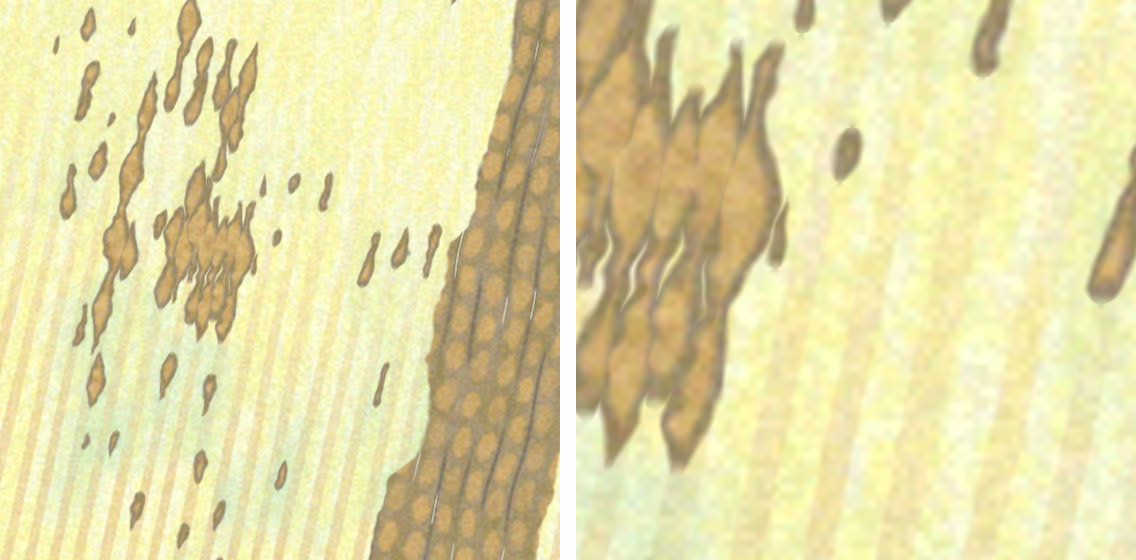
Left: the whole. Right: its middle third, enlarged.
Write a Shadertoy shader that draws this texture.

```glsl
// A pale yellow leaf with slanted veins, brown beaded lesions and a decayed band.
// Everything lives in sheared leaf space: x runs across the veins, y along them.
// Lesions are tapered strands joined by min(); hash noise adds mottling and grain.

float hash(vec2 p) {
    return fract(sin(dot(p, vec2(127.1, 311.7))) * 43758.5453);
}

float noise(vec2 p) {
    vec2 cell = floor(p), f = fract(p);
    f = f * f * (3.0 - 2.0 * f);
    return mix(mix(hash(cell), hash(cell + vec2(1, 0)), f.x),
               mix(hash(cell + vec2(0, 1)), hash(cell + vec2(1, 1)), f.x), f.y);
}

// Approximate signed distance to a tapered strand that swells into beads
float strand(vec2 p, vec2 center, float halfLength, float width, float seed) {
    float along = (p.y - center.y) / halfLength;
    float beads = 0.7 + 0.3 * cos(p.y * 52.0 + seed * 6.28);
    float profile = width * beads * sqrt(max(1.0 - along * along, 0.0));
    return max(abs(p.x - center.x) - profile, (abs(along) - 0.97) * halfLength * 0.5);
}

// Small separate spots, at most one in each cell of a stretched grid
float scatteredSpots(vec2 p) {
    vec2 size = vec2(0.07, 0.125);
    float d = 1.0;
    for (int j = -1; j <= 1; j++)
    for (int i = -1; i <= 1; i++) {
        vec2 id = floor(p / size) + vec2(i, j);
        vec2 jitter = vec2(hash(id + 3.1), hash(id + 8.7));
        vec2 center = (id + 0.2 + 0.6 * jitter) * size;
        float emptyArea = smoothstep(0.25, 0.4, center.x) * smoothstep(0.55, 0.7, center.y);
        float big = hash(id + 15.3);
        if (hash(id + 21.9) < 0.5 - 0.4 * emptyArea && center.x < 0.65)
            d = min(d, strand(p, center, mix(0.012, 0.06, big), mix(0.007, 0.02, big), jitter.x));
    }
    return d;
}

// One long chain, a dense central cluster and a few strands above it
float lesionClusters(vec2 p) {
    float d = strand(p, vec2(0.084, 0.62), 0.26, 0.024, 0.3);
    for (int i = 0; i < 11; i++) {
        float k = float(i), r = hash(vec2(k, 4.0)), q = hash(vec2(k, 9.0));
        bool upper = i > 6;
        vec2 center = upper ? vec2(0.127 + 0.043 * (k - 7.0), 0.82 + 0.09 * r)
                            : vec2(0.185 + 0.021 * k, 0.5 + 0.11 * r);
        float halfLength = upper ? 0.06 + 0.05 * q : 0.09 + 0.08 * q;
        d = min(d, strand(p, center, halfLength, upper ? 0.019 : 0.022, q));
    }
    return d;
}

// Stepped left edge and faint right limit of the decayed band
float decayedBand(vec2 p) {
    float edge = 0.71 - 0.03 * smoothstep(0.28, 0.36, p.y) * (1.0 - smoothstep(0.56, 0.6, p.y));
    edge -= 0.047 * (1.0 - smoothstep(0.14, 0.19, p.y));
    edge += 0.016 * (noise(vec2(3.0, p.y * 16.0)) - 0.5);
    return max(edge - p.x, p.x - 0.95 - 0.03 * noise(vec2(9.0, p.y * 9.0)));
}

vec3 leafColor(vec2 uv, vec2 p, float d) {
    float mottle = noise(p * vec2(70, 9)) * 0.6 + noise(uv * 90.0) * 0.4;
    vec3 color = mix(vec3(0.98, 0.97, 0.69), vec3(0.98, 0.98, 0.83), smoothstep(0.3, 0.75, mottle));
    float fade = 1.0 - smoothstep(0.15, 0.95, uv.y * 0.9 + uv.x * 0.35);
    float wave = sin(p.x * 140.0 + 2.5 * noise(p * vec2(14, 2)));
    float vein = smoothstep(-0.1, 0.6, wave) * (0.65 + 0.35 * noise(p * vec2(40, 5)));
    color = mix(color, vec3(0.92, 0.82, 0.60), vein * (0.08 + 0.85 * fade));
    float halo = exp(-max(d, 0.0) * 28.0) * smoothstep(0.35, 0.75, noise(uv * 9.0 + 4.0));
    return mix(color, vec3(0.82, 0.91, 0.76), halo * (0.15 + 0.75 * fade));
}

vec3 lesionColor(vec2 uv, float d) {
    float mottle = noise(uv * 75.0);
    vec3 rim = mix(vec3(0.62, 0.55, 0.38), vec3(0.60, 0.55, 0.46), mottle);
    vec3 core = mix(vec3(0.77, 0.63, 0.40), vec3(0.86, 0.73, 0.48), mottle);
    return mix(rim, core, smoothstep(0.003, 0.012, -d + 0.005 * (mottle - 0.5)));
}

vec3 bandColor(vec2 uv, vec2 p) {
    float across = p.x / 0.047 + 0.35 * (noise(p * vec2(12, 9)) - 0.5);
    float column = floor(across);
    float along = p.y / 0.068 + 5.0 * hash(vec2(column, 2.0));
    float pick = hash(vec2(column, floor(along)));
    vec2 local = vec2(fract(across), fract(along)) - 0.5;
    float mottle = noise(uv * 60.0);
    vec3 color = mix(vec3(0.63, 0.56, 0.37), vec3(0.68, 0.61, 0.49), noise(p * vec2(45, 18)));
    float radius = length(local * vec2(1.15, 0.95)) + 0.16 * (mottle - 0.5);
    float bead = 1.0 - smoothstep(0.25, 0.46, radius);
    color = mix(color, vec3(0.82, 0.68, 0.44), bead * (0.55 + 0.45 * pick));
    // Dark grooves between columns, with a few pale slits
    float groove = smoothstep(0.36, 0.49, abs(local.x));
    float depth = smoothstep(0.3, 0.7, noise(vec2(floor(across + 0.5) * 7.0, p.y * 7.0)));
    color = mix(color, vec3(0.50, 0.46, 0.39), groove * depth * 0.85);
    float slit = smoothstep(0.44, 0.49, abs(local.x)) * smoothstep(0.76, 0.86, noise(p * vec2(20, 11) + 6.0));
    return mix(color, vec3(0.84, 0.83, 0.75), slit * 0.8);
}

void mainImage(out vec4 fragColor, in vec2 fragCoord) {
    vec2 uv = fragCoord / iResolution.xy;
    vec2 p = vec2(uv.x - 0.22 * uv.y, uv.y);
    vec2 rough = p;
    rough.x += 0.012 * (noise(p * vec2(22, 17)) - 0.5) + 0.006 * (noise(uv * 75.0) - 0.5);

    float lesion = min(scatteredSpots(rough), lesionClusters(rough));
    float band = decayedBand(rough);
    vec3 color = leafColor(uv, p, min(lesion, band));
    color = mix(color, lesionColor(uv, lesion), 1.0 - smoothstep(-0.003, 0.003, lesion));
    color = mix(color, bandColor(uv, p), 1.0 - smoothstep(-0.004, 0.004, band));

    // Soft grain, partly coloured
    float grain = noise(uv * 210.0) - 0.5;
    vec3 tint = vec3(noise(uv * 150.0 + 11.0), noise(uv * 150.0 + 37.0), noise(uv * 150.0 + 71.0)) - 0.5;
    color += 0.07 * grain + tint * vec3(0.05, 0.04, 0.09);
    fragColor = vec4(clamp(color, 0.0, 1.0), 1.0);
}
```
